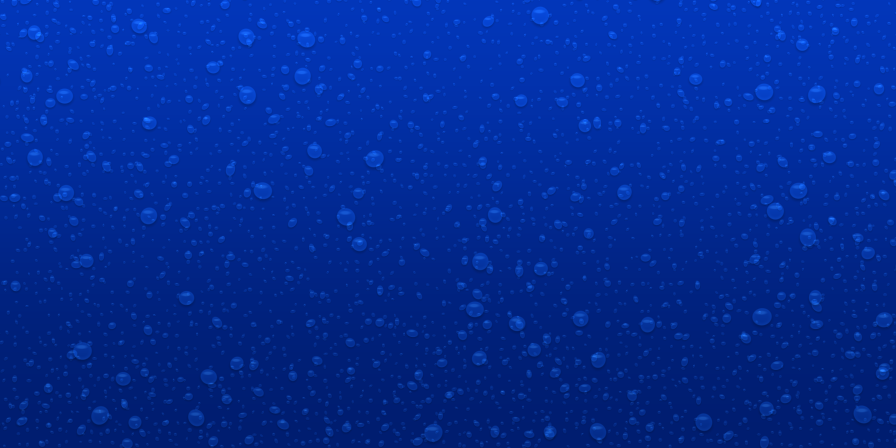
Write a WebGL 1 fragment shader that draws this texture.

```glsl
precision highp float;
uniform vec2 u_resolution;

#define BOTTOM_BLUE vec3(0.0, 0.112, 0.436)
#define TOP_BLUE vec3(0.008, 0.212, 0.728)
#define DROP_TINT vec3(0.022, 0.082, 0.145)
#define GLINT_TINT vec3(0.10, 0.18, 0.20)
#define GRADIENT_CURVE 1.2
#define GRADIENT_EASE 0.5
#define SHADOW_DEPTH 0.25

// Three random values per cell, without sine
vec3 hash3(vec2 cell) {
  vec3 h = fract(cell.xyx * vec3(0.1031, 0.1030, 0.0973));
  h += dot(h, h.yxz + 33.33);
  return fract((h.xxy + h.yzz) * h.zyx);
}

// Soft-edged coverage of an ellipse in drop space
float ellipse(vec2 p, vec2 radii, float soft) {
  return 1.0 - smoothstep(-soft, soft, length(p / radii) - 1.0);
}

// Paints one drop: contact shadow, translucent body, rim glow and glint
vec3 paintDrop(vec3 color, vec2 offset, float radius, float stretch,
               float angle, float strength, float pixel) {
  float c = cos(angle);
  float s = sin(angle);
  mat2 turn = mat2(c, -s, s, c);
  vec2 n = offset / radius;
  vec2 axes = vec2(1.0 / stretch, stretch);
  float soft = min(0.8 * pixel / radius, 0.5);

  float shadow = ellipse(turn * (n + vec2(0.0, 0.22)), axes, soft + 0.25);
  vec3 shaded = color * (1.0 - SHADOW_DEPTH * strength * shadow);

  vec2 q = turn * n;
  float body = ellipse(q, axes, soft);
  float rim = smoothstep(0.5, 1.0, length(q / axes));
  float light = 0.85 + 0.2 * n.y + 0.2 * rim;
  float glint = ellipse(n - vec2(-0.1, 0.45), vec2(0.55, 0.2), soft + 0.45);
  float lowerGlow = rim * smoothstep(0.2, 0.9, -n.y);

  vec3 lit = color + strength * (DROP_TINT * light
           + GLINT_TINT * (0.65 * glint + 0.15 * lowerGlow));
  return mix(shaded, lit, body);
}

// Scatters drops of one size class on a jittered grid
vec3 dropLayer(vec3 color, vec2 p, float cellSize, vec2 radiusRange,
               float density, float elongation, float strength,
               float seed, float pixel) {
  vec2 home = floor(p / cellSize);
  for (int j = -1; j <= 1; j++) {
    for (int i = -1; i <= 1; i++) {
      vec2 cell = home + vec2(float(i), float(j));
      vec3 place = hash3(cell + seed);
      vec3 shape = hash3(cell + seed + 57.3);
      vec2 center = (cell + 0.5 + 0.75 * (place.xy - 0.5)) * cellSize;
      float radius = mix(radiusRange.x, radiusRange.y, shape.x);
      float low = 1.0 - smoothstep(0.0, 0.45, center.y);
      if (place.z < density * (1.0 + 0.3 * low)) {
        float stretch = 1.0 + elongation * shape.y;
        float angle = 3.1416 * shape.z;
        color = paintDrop(color, p - center, radius, stretch, angle, strength, pixel);
      }
    }
  }
  return color;
}

void main() {
  float pixel = 1.0 / u_resolution.y;
  vec2 p = gl_FragCoord.xy * pixel;

  // Vertical background gradient, flattened toward both ends
  float height = pow(p.y, GRADIENT_CURVE);
  height = mix(height, smoothstep(0.0, 1.0, height), GRADIENT_EASE);
  vec3 color = mix(BOTTOM_BLUE, TOP_BLUE, height);

  // Mist, beads, medium and large drops
  color = dropLayer(color, p, 0.024, vec2(0.0028, 0.005), 0.72, 0.3,
                    0.6, 11.0, pixel);
  color = dropLayer(color, p, 0.044, vec2(0.005, 0.0078), 0.46, 0.3,
                    0.8, 41.0, pixel);
  color = dropLayer(color, p, 0.075, vec2(0.008, 0.0122), 0.42, 0.25,
                    0.9, 83.0, pixel);
  color = dropLayer(color, p, 0.125, vec2(0.0135, 0.0205), 0.45, 0.08,
                    0.95, 127.0, pixel);

  gl_FragColor = vec4(color, 1.0);
}
```
